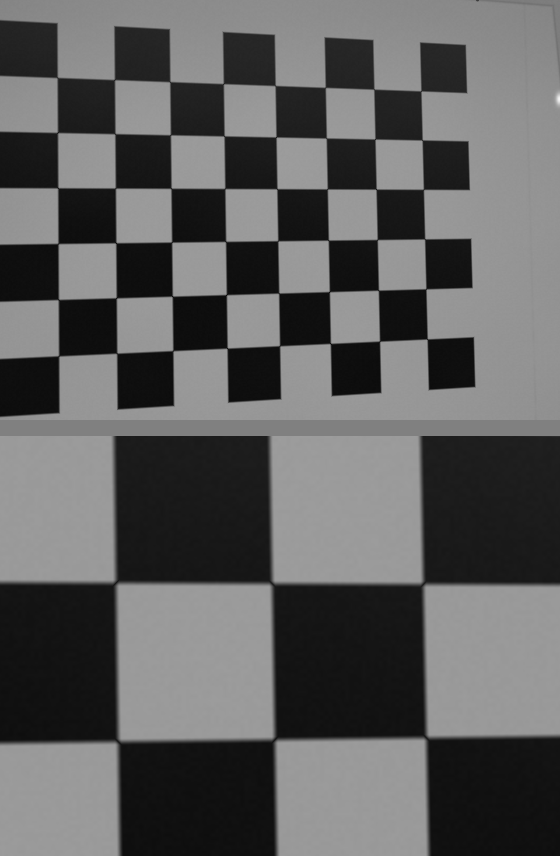
Top, the full canvas; bottom, a detail of the centre.
This pattern is drawn by a Shadertoy shader. Its source:

```glsl
// A 9 by 7 checkerboard printed on a pale grey sheet, seen at a slight angle.
// A homography maps the canvas to board cells; two interleaved square lattices
// form the checks, then uneven light, a faint crease and grain are added.

float hash(vec2 p) {
    return fract(sin(dot(p, vec2(127.1, 311.7))) * 43758.545);
}

float valueNoise(vec2 p) {
    vec2 cell = floor(p), f = fract(p);
    f = f * f * (3.0 - 2.0 * f);
    return mix(mix(hash(cell), hash(cell + vec2(1, 0)), f.x),
               mix(hash(cell + vec2(0, 1)), hash(cell + vec2(1, 1)), f.x), f.y);
}

// Canvas position (y down, height 1) to board cells
vec2 boardCoords(vec2 p) {
    mat3 boardToCanvas = mat3(1.2881, 0.0760, 0.1580,
                              0.0018, 0.9231, -0.0215,
                              -0.0040, 0.0481, 1.0);
    vec3 q = inverse(boardToCanvas) * vec3(p, 1.0);
    return q.xy / q.z * vec2(9.0, 7.0);
}

// Squares on every second column and row, starting at cell (first, first)
float squareLattice(vec2 board, float first, vec2 lastIndex, float soft) {
    vec2 index = clamp(round((board - 0.5 - first) * 0.5), vec2(0.0), lastIndex);
    vec2 q = abs(board - 0.5 - first - 2.0 * index);
    return 1.0 - smoothstep(-soft, soft, max(q.x, q.y) - 0.5);
}

// Pale sheet with a crease, and the wall past its upper right corner
float sheetTone(vec2 p, float pixel) {
    vec2 fromCentre = p - vec2(0.62, 0.56);
    float tone = 0.607 - 0.065 * dot(fromCentre, fromCentre);
    tone -= 0.035 * smoothstep(0.35, 0.0, p.y);
    tone += 0.012 * (valueNoise(p * 6.0) - 0.5);

    float crease = (p.x - 1.248 - 0.028 * p.y) / 0.003;
    tone -= 0.014 * exp(-crease * crease) * (0.4 + valueNoise(p * 40.0));

    float beyond = max(0.08 * (p.x - 1.137) - p.y, p.x - 1.315 - 0.1 * p.y);
    float edgeWidth = max(0.002, pixel);
    tone = mix(tone, 0.49, smoothstep(-edgeWidth, edgeWidth, beyond));
    tone -= 0.05 * exp(-pow(beyond / 0.003, 2.0));
    tone -= 0.25 * (1.0 - smoothstep(0.002, 0.005, length(p - vec2(1.137, 0.0))));
    return tone;
}

void mainImage(out vec4 fragColor, in vec2 fragCoord) {
    float pixel = 1.0 / iResolution.y;
    vec2 p = vec2(fragCoord.x, iResolution.y - fragCoord.y) * pixel;
    vec2 board = boardCoords(p);

    // Checks with slightly blurred borders
    float soft = max(0.024, 8.0 * pixel);
    float ink = squareLattice(board, 0.0, vec2(4, 3), soft)
              + squareLattice(board, 1.0, vec2(3, 2), soft);

    // Ink washes out towards the top and right
    float haze = smoothstep(0.25, 1.0, 1.0 - p.y + 0.15 * (p.x - 0.67));
    float inkTone = 0.055 + 0.10 * haze + 0.01 * (valueNoise(p * 9.0) - 0.5);
    float tone = mix(sheetTone(p, pixel), inkTone, min(ink, 1.0));

    // Glint at the right border, and fine grain
    vec2 glint = (p - vec2(1.332, 0.236)) / vec2(0.008, 0.014);
    tone += 0.4 * exp(-dot(glint, glint));
    tone += 0.012 * (valueNoise(p * 300.0) - 0.5);

    fragColor = vec4(vec3(tone), 1.0);
}
```
